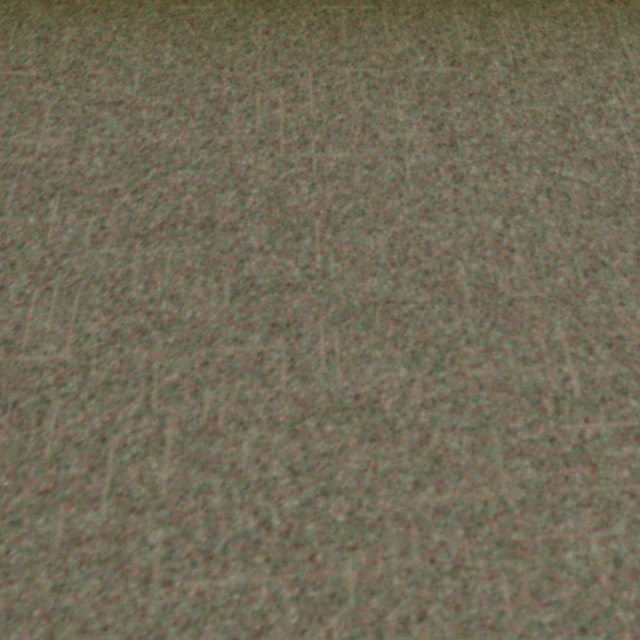
Write a WebGL 1 fragment shader that draws this texture.

```glsl
precision highp float;
uniform vec2 u_resolution;

const vec3 CARPET = vec3(0.446, 0.421, 0.350);
const vec3 THREAD_GLOW = vec3(0.068, 0.062, 0.054);
const vec3 FAR_SHADE = vec3(0.80, 0.80, 0.60);
const vec3 RED_GREEN = vec3(1.0, -0.55, -0.10);
const vec3 BLUE_YELLOW = vec3(-0.10, -0.10, 0.50);
const float FAR_FADE = 0.07;      // height of the olive shade at the top
const vec2 VANISHING = vec2(0.43, 2.1);
const float FLOOR_SCALE = 1.6;
const float TILT = 0.08;
const float GRAIN_CELLS = 100.0;
const float FIBRE_CELLS = 180.0;
const float TINT_CELLS = 105.0;
const float PATCH_CELLS = 24.0;
const float GRAIN_AMOUNT = 0.068;
const float FIBRE_AMOUNT = 0.056;
const float TINT_AMOUNT = 0.042;
const float PATCH_AMOUNT = 0.007;
const float WARP_SPACING = 0.042;
const float WARP_LENGTH = 0.145;
const float WEFT_SPACING = 0.046;
const float WEFT_LENGTH = 0.18;
const float THREAD_WIDTH = 0.0038;
const float THREAD_CALM = 0.5;    // how far threads hide the grain

vec3 hash3(vec2 p) {
  vec3 q = vec3(dot(p, vec2(127.1, 311.7)),
                dot(p, vec2(269.5, 183.3)),
                dot(p, vec2(419.2, 371.9)));
  return fract(sin(q) * 43758.545);
}

// Cellular noise: one soft, randomly valued spot per cell, about zero
vec3 spots(vec2 p) {
  vec2 cell = floor(p);
  vec3 sum = vec3(0.0);
  for (int j = -1; j <= 1; j++) {
    for (int i = -1; i <= 1; i++) {
      vec2 id = cell + vec2(float(i), float(j));
      vec2 away = p - id - hash3(id + 37.0).xy;
      sum += (hash3(id) * 2.0 - 1.0) * exp(-4.0 * dot(away, away));
    }
  }
  return sum;
}

// Broken threads running along y, at jittered positions across x
float threads(vec2 p, float spacing, float span, float density, float seed) {
  float column = floor(p.x / spacing);
  float sum = 0.0;
  for (int i = -1; i <= 1; i++) {
    float id = column + float(i);
    vec3 lane = hash3(vec2(id, seed));
    float along = p.y / span + lane.x * 7.0;
    vec3 piece = hash3(vec2(id, floor(along) + seed * 3.0));
    float t = fract(along);
    float start = 0.35 * piece.y;
    float end = 0.65 + 0.35 * piece.z;
    float ends = smoothstep(start, start + 0.10, t)
               * (1.0 - smoothstep(end - 0.10, end, t));
    float strength = 0.15 + 0.85 * smoothstep(1.0 - density, 1.0, piece.x);
    float width = THREAD_WIDTH * (0.8 + 0.8 * lane.z);
    float across = (p.x - (id + 0.15 + 0.7 * lane.y) * spacing) / width;
    sum += strength * ends * exp(-across * across);
  }
  return min(sum, 1.0);
}

void main() {
  vec2 uv = gl_FragCoord.xy / u_resolution;

  // Receding floor: features shrink evenly towards the top
  float height = uv.y - TILT * (uv.x - VANISHING.x) * (1.0 - uv.y);
  float depth = VANISHING.y - height;
  vec2 ground = FLOOR_SCALE * vec2((uv.x - VANISHING.x) / depth, -log(depth));

  // Warp and weft
  float warp = threads(ground, WARP_SPACING, WARP_LENGTH, 0.75, 11.0);
  float weft = threads(ground.yx, WEFT_SPACING, WEFT_LENGTH, 0.55, 29.0);
  float thread = max(warp, 0.85 * weft);

  // Slanted pile grain, fine fibres, faint patches and colour flecks
  vec2 slanted = vec2(ground.x - 0.3 * ground.y, ground.y + 0.1 * ground.x);
  float grain = GRAIN_AMOUNT * spots(slanted * GRAIN_CELLS).x
              + FIBRE_AMOUNT * spots(slanted * FIBRE_CELLS + 50.0).y;
  float patches = PATCH_AMOUNT * spots(ground * PATCH_CELLS + 90.0).z;
  vec3 fleck = spots(slanted * TINT_CELLS + 140.0);

  vec3 color = CARPET + grain * (1.0 - THREAD_CALM * thread) + patches;
  color += TINT_AMOUNT * (RED_GREEN * fleck.x + BLUE_YELLOW * fleck.y);
  color += THREAD_GLOW * thread;

  // Light: a little brighter to the right, olive and dim at the far edge
  color += 0.014 * (uv.x - 0.5);
  color *= mix(vec3(1.0), FAR_SHADE, exp((uv.y - 1.0) / FAR_FADE));

  gl_FragColor = vec4(color, 1.0);
}
```
